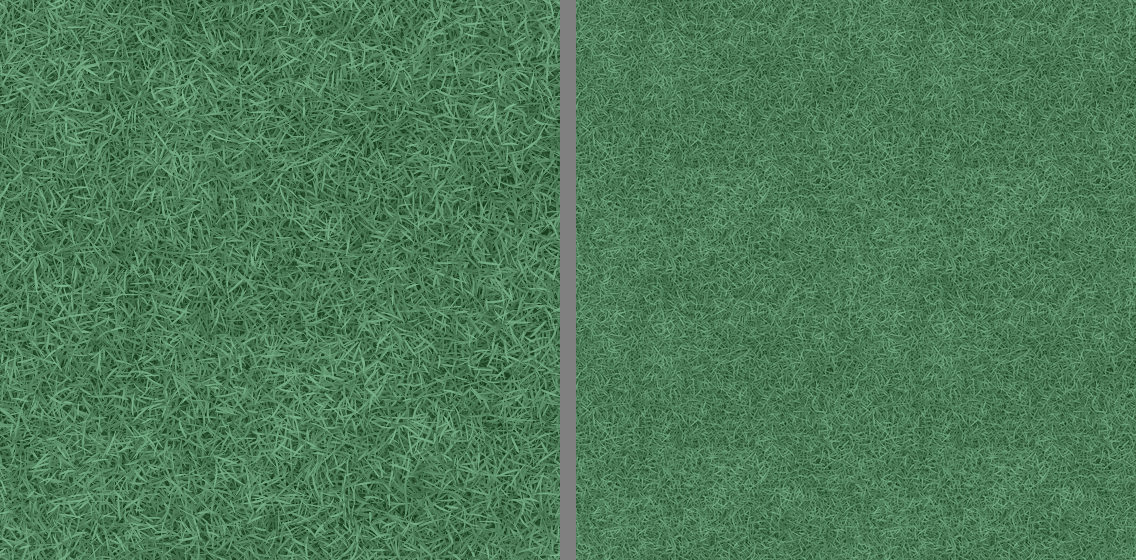
Left: one tile. Right: repeated 2 by 2.
Reproduce this texture procedurally as a Shadertoy shader.

```glsl
const int   LAYERS       = 7;
const int   STRAY_LAYER  = 5;             // long stalks lie above this layer
const float GRID_DEEP    = 60.0;          // blade cells per canvas side
const float GRID_TOP     = 68.0;
const float GRID_STRAY   = 15.0;
const float STRAY_SCALE  = 2.2;
const vec2  HALF_LENGTH  = vec2(0.0105, 0.0265);  // in canvas units
const vec2  HALF_WIDTH   = vec2(0.0010, 0.0021);
const float MAX_BEND     = 0.20;
const float SOFTNESS     = 0.0011;
const float SHADOW_WIDTH = 0.0055;
const float SHADOW       = 0.04;
const float TONE_SOIL    = 0.16;
const vec2  TONE_DEPTH   = vec2(0.26, 0.80);
const float TONE_SPREAD  = 0.58;
const vec2  TONE_LIMITS  = vec2(-0.10, 1.12);
const float PATCH_GRID   = 9.0;
const float PATCH_TONE   = 0.16;
const vec3  DARK_GREEN   = vec3(0.11, 0.26, 0.13);
const vec3  LIGHT_GREEN  = vec3(0.45, 0.67, 0.51);
const float TAU          = 6.2831853;

// Integer hash: three random values in 0..1
vec3 hash3(vec3 cell) {
    uvec3 v = uvec3(cell) * 1664525u + 1013904223u;
    v.x += v.y * v.z; v.y += v.z * v.x; v.z += v.x * v.y;
    v ^= v >> 16u;
    v.x += v.y * v.z; v.y += v.z * v.x; v.z += v.x * v.y;
    return vec3(v >> 8u) / 16777216.0;
}

// Value noise that wraps after a whole number of cells
float wrappedNoise(vec2 uv, float grid, float seed) {
    vec2 p = uv * grid, i = floor(p), f = fract(p);
    f = f * f * (3.0 - 2.0 * f);
    vec2 a = mod(i, grid), b = mod(i + 1.0, grid);
    return mix(mix(hash3(vec3(a, seed)).x, hash3(vec3(b.x, a.y, seed)).x, f.x),
               mix(hash3(vec3(a.x, b.y, seed)).x, hash3(vec3(b, seed)).x, f.x), f.y);
}

// Lays one tiled layer of curved blades over the tone below;
// a blade may span "reach" cells from its centre
float addBlades(float tone, vec2 uv, float grid, int reach, float scale,
                float layer, float depthTone, float soft) {
    vec2 p = uv * grid, home = floor(p);
    float maxLength = HALF_LENGTH.y * scale;
    float maxSide = 0.67 * MAX_BEND * maxLength + HALF_WIDTH.y + SHADOW_WIDTH;
    for (int j = -reach; j <= reach; j++)
    for (int i = -reach; i <= reach; i++) {
        vec2 cell = home + vec2(i, j);
        vec2 id = mod(cell, grid);
        vec3 place = hash3(vec3(id, layer));
        vec2 d = (p - cell - place.xy) / grid;
        if (max(abs(d.x), abs(d.y)) > maxLength) continue;
        float angle = place.z * TAU;
        vec2 dir = vec2(cos(angle), sin(angle));
        float along = dot(d, dir);
        float across = dot(d, vec2(-dir.y, dir.x));
        if (abs(across) > maxSide || abs(along) > maxLength) continue;

        vec3 shape = hash3(vec3(id, layer + 101.0));
        float halfLength = scale * mix(HALF_LENGTH.x, HALF_LENGTH.y, shape.x);
        float u = along / halfLength;
        if (abs(u) > 1.0) continue;
        float bend = MAX_BEND * (2.0 * fract(shape.x * 57.0) - 1.0);
        float side = abs(across - bend * halfLength * (u * u - 0.33));

        // Pointed tip, blunt root
        float taper = (1.0 - 0.7 * smoothstep(0.1, 1.0, u)) * (1.0 - 0.3 * smoothstep(0.5, 1.0, -u));
        float width = mix(HALF_WIDTH.x, HALF_WIDTH.y, shape.y) * taper;
        float ends = 1.0 - smoothstep(0.85, 1.0, abs(u));
        float cover = ends * (1.0 - smoothstep(width - soft, width + soft, side));
        float shade = ends * (1.0 - smoothstep(width, width + SHADOW_WIDTH, side));

        float bladeTone = depthTone + TONE_SPREAD * (shape.z - 0.5) + 0.08 * u;
        tone = mix(tone - SHADOW * shade, bladeTone, cover);
    }
    return tone;
}

void mainImage(out vec4 fragColor, in vec2 fragCoord) {
    vec2 uv = fract(fragCoord / iResolution.xy);
    float soft = max(SOFTNESS, 0.5 / iResolution.y);
    float tone = TONE_SOIL;

    // Stack blades from the soil upwards
    for (int n = 0; n < LAYERS; n++) {
        float height = float(n) / float(LAYERS - 1);
        float grid = floor(mix(GRID_DEEP, GRID_TOP, height));
        float depthTone = mix(TONE_DEPTH.x, TONE_DEPTH.y, height);
        tone = addBlades(tone, uv, grid, 2, 1.0, float(n), depthTone, soft);
        if (n == STRAY_LAYER)
            tone = addBlades(tone, uv, GRID_STRAY, 1, STRAY_SCALE, 50.0, TONE_DEPTH.y, soft);
    }

    // Gentle clumps of lighter and darker growth
    float clumps = 0.6 * wrappedNoise(uv, PATCH_GRID, 211.0)
                 + 0.4 * wrappedNoise(uv, PATCH_GRID * 3.0, 223.0);
    tone += PATCH_TONE * (clumps - 0.5);

    vec3 color = mix(DARK_GREEN, LIGHT_GREEN, clamp(tone, TONE_LIMITS.x, TONE_LIMITS.y));
    fragColor = vec4(color, 1.0);
}
```
